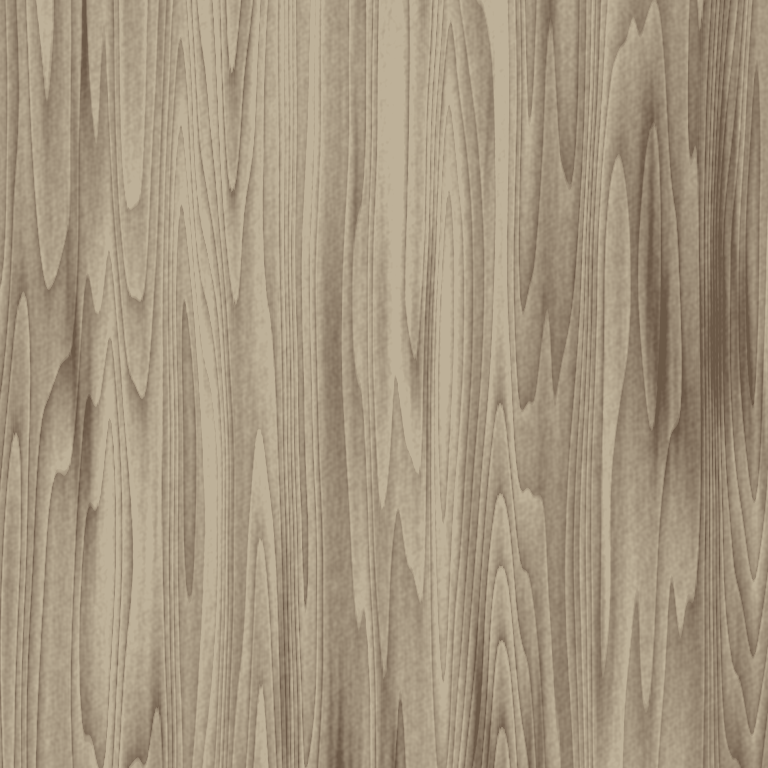
Give the GLSL for this texture, as a WebGL 2 fragment shader.

```glsl
#version 300 es
precision highp float;
// Pale brown wood with upright grain. A very stretched noise field is cut into
// growth rings: each darkens slowly, then breaks sharply back to pale wood.
// Upright streaks, narrow stains, slanted fibres and pores lie over the rings.

#define RING_COUNT 11.0
#define RING_DEPTH 0.50
#define LINE_DEPTH 0.38
#define RING_EDGE 0.04
#define BASE_TONE 0.80
#define BAND_VARIATION 0.55
#define STREAK_VARIATION 0.55
#define STAIN_DEPTH 1.0
#define FIBRE_DEPTH 0.15
#define PORE_DEPTH 0.20
#define DARK_WOOD vec3(0.515, 0.448, 0.372)
#define PALE_WOOD vec3(0.725, 0.672, 0.578)

uniform vec2 u_resolution;
out vec4 fragColor;

// Integer hash turned into a unit gradient direction
vec2 gradientAt(vec2 cell) {
    uvec2 q = uvec2(ivec2(cell)) * uvec2(1597u, 3571u);
    uint h = (q.x ^ (q.y + 7919u)) * 277803u;
    h = (h ^ (h >> 15)) * 739391u;
    h = (h ^ (h >> 13)) * 668265u;
    h ^= h >> 16;
    float angle = float(h & 65535u) / 65536.0 * 6.28319;
    return vec2(cos(angle), sin(angle));
}

// Gradient noise, roughly -0.7 to 0.7
float noise(vec2 p) {
    vec2 cell = floor(p);
    vec2 f = p - cell;
    vec2 s = f * f * f * (f * (f * 6.0 - 15.0) + 10.0);
    vec2 e = vec2(1.0, 0.0);
    float a = dot(gradientAt(cell), f);
    float b = dot(gradientAt(cell + e.xy), f - e.xy);
    float c = dot(gradientAt(cell + e.yx), f - e.yx);
    float d = dot(gradientAt(cell + e.xx), f - e.xx);
    return mix(mix(a, b, s.x), mix(c, d, s.x), s.y);
}

// Growth field: long arches mixed with nearly straight strands
float growthField(vec2 p) {
    float arches = noise(p * vec2(5.0, 0.55) + vec2(3.3, 7.4));
    float tongues = noise(p * vec2(14.0, 1.3) + vec2(21.6, 2.8));
    float strands = noise(p * vec2(11.0, 0.14) + vec2(8.1, 15.3));
    float cords = noise(p * vec2(31.0, 0.3) + vec2(12.4, 9.7));
    float ripples = noise(p * vec2(42.0, 2.4) + vec2(2.4, 31.7));
    return 0.8 * arches + 0.32 * tongues + 0.75 * strands + 0.2 * cords + 0.04 * ripples;
}

// Slow darkening, a thin dark line and a smoothed break to a pale rim
float ringShade(float ring, float lineStrength) {
    float width = fwidth(ring);
    float edge = clamp(1.3 * width, RING_EDGE, 0.5);
    float f = fract(ring);
    float saw = clamp(min(f / (1.0 - edge), (1.0 - f) / edge), 0.0, 1.0);
    float shade = RING_DEPTH * saw * saw + LINE_DEPTH * lineStrength * pow(saw, 9.0);
    shade -= 0.15 * smoothstep(0.25, 0.0, saw);
    return mix(shade, 0.25, smoothstep(0.45, 1.0, width));
}

// Narrow upright dark patches with ragged sides
float stains(vec2 p) {
    float patches = noise(p * vec2(19.0, 1.7) + vec2(5.5, 12.6));
    float streaks = noise(p * vec2(110.0, 4.0) + vec2(17.2, 6.1));
    return smoothstep(0.16, 0.7, patches + 0.3 * streaks);
}

// Upright streaks at two widths
float streaks(vec2 p) {
    float wide = noise(p * vec2(23.0, 0.5) + vec2(31.3, 2.6));
    float thin = noise(p * vec2(85.0, 0.8) + vec2(6.8, 18.5));
    return wide + 0.55 * thin;
}

// Fine slanted hairs in two directions
float fibres(vec2 p) {
    vec2 rising = vec2(p.x + 0.7 * p.y, p.y - 0.7 * p.x);
    vec2 falling = vec2(p.x - 1.6 * p.y, p.y + 1.6 * p.x);
    return noise(rising * vec2(32.0, 150.0)) + 0.6 * noise(falling * vec2(24.0, 80.0) + 40.0);
}

void main() {
    vec2 p = gl_FragCoord.xy / u_resolution.y;
    vec2 grain = p;
    grain.x += 0.012 * noise(p * vec2(2.5, 1.6) + 4.7);
    grain.x += 0.003 * noise(p * vec2(12.0, 5.0) + 9.2);
    float ring = RING_COUNT * growthField(grain);

    // Rings and broad changes of tone
    float lineStrength = smoothstep(-0.3, 0.4, noise(grain * vec2(9.0, 1.2) + 27.3));
    float tone = BASE_TONE - ringShade(ring, lineStrength);
    tone += BAND_VARIATION * noise(vec2(ring * 0.6, 3.4));
    tone += BAND_VARIATION * noise(grain * vec2(7.0, 0.7) + vec2(13.8, 4.9));
    tone += STREAK_VARIATION * streaks(grain);

    // Stains and surface texture
    tone -= STAIN_DEPTH * stains(grain);
    tone += FIBRE_DEPTH * fibres(p);
    tone += PORE_DEPTH * noise(p * vec2(220.0, 40.0));
    tone += PORE_DEPTH * noise(p * vec2(200.0, 180.0) + 60.0);

    fragColor = vec4(mix(DARK_WOOD, PALE_WOOD, clamp(tone, -0.45, 1.1)), 1.0);
}
```
